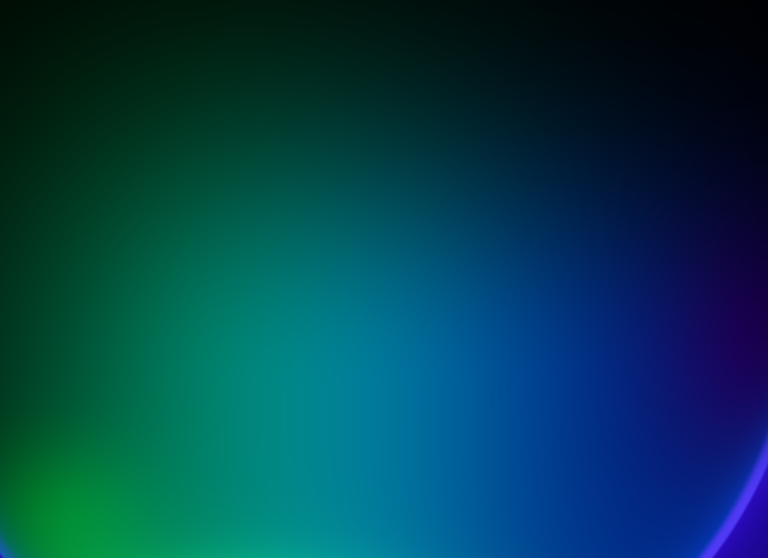
Reproduce this background procedurally as a Shadertoy shader.

```glsl
// Bell curve with separate widths below and above its centre
float bell(float v, float centre, float below, float above) {
    float t = (v - centre) / (v < centre ? below : above);
    return exp(-t * t);
}

// Soft elliptical spot
float spot(vec2 p, vec2 centre, vec2 size) {
    vec2 t = (p - centre) / size;
    return exp(-dot(t, t));
}

// Broad aurora: green on the left, blue on the right, dark at the top
vec3 aurora(vec2 uv) {
    float green = 0.52 * bell(uv.x, 0.36, 0.37, 0.40)
                * bell(uv.y, 0.30, 2.0, mix(0.55, 0.46, uv.x));
    float blue = 0.61 * bell(uv.x, 0.53, 0.42, 0.60)
               * bell(uv.y, 0.30, 2.0, mix(0.50, 0.39, uv.x));
    vec3 colour = vec3(0.0, green + 0.012 * (1.0 - uv.x), blue);

    // Violet haze at the right side
    float haze = spot(uv, vec2(0.98, 0.37), vec2(0.13, 0.22));
    colour += haze * vec3(0.10, -0.05, -0.02);

    // Green light in the lower left and along the bottom
    colour.g += 0.23 * spot(uv, vec2(0.07, 0.06), vec2(0.12, 0.15));
    colour += vec3(0.02, 0.12, 0.04) * exp(-uv.y / 0.05)
            * bell(uv.x, 0.28, 0.30, 0.28);
    return max(colour, 0.0);
}

void mainImage(out vec4 fragColor, in vec2 fragCoord) {
    vec2 uv = fragCoord / iResolution.xy;
    vec2 p = (fragCoord - vec2(0.5, 0.0) * iResolution.xy) / iResolution.y;
    float pixel = 1.0 / iResolution.y;

    // Signed distance to the large circular rim
    float d = length(p - vec2(-0.047, 0.489)) - 0.80;
    float low = 1.0 - smoothstep(0.08, 0.42, uv.y);
    float right = smoothstep(0.3, 0.9, uv.x);
    vec3 colour = aurora(uv);

    // Blue light gathering inside the rim
    float inner = min(d, 0.0);
    colour += low * right * exp(inner / 0.12) * vec3(0.0, 0.12, 0.18);
    float edgeGlow = low * exp(inner / 0.025) * mix(0.7, 0.85, right);
    colour = mix(colour, mix(vec3(0.0, 0.42, 0.85), vec3(0.04, 0.27, 0.95), right), edgeGlow);

    // Violet line on the rim
    float line = smoothstep(-0.025, -0.008, d) * low;
    colour = mix(colour, vec3(0.36, 0.22, 0.98), line * mix(0.2, 0.85, right));

    // Deep indigo beyond the rim
    vec3 outside = mix(vec3(0.08, 0.02, 0.48), vec3(0.17, 0.04, 0.75), exp(-max(d, 0.0) / 0.06));
    float beyond = smoothstep(-pixel, pixel + 0.004, d) * low;
    colour = mix(colour, outside, beyond);

    fragColor = vec4(clamp(colour, 0.0, 1.0), 1.0);
}
```
